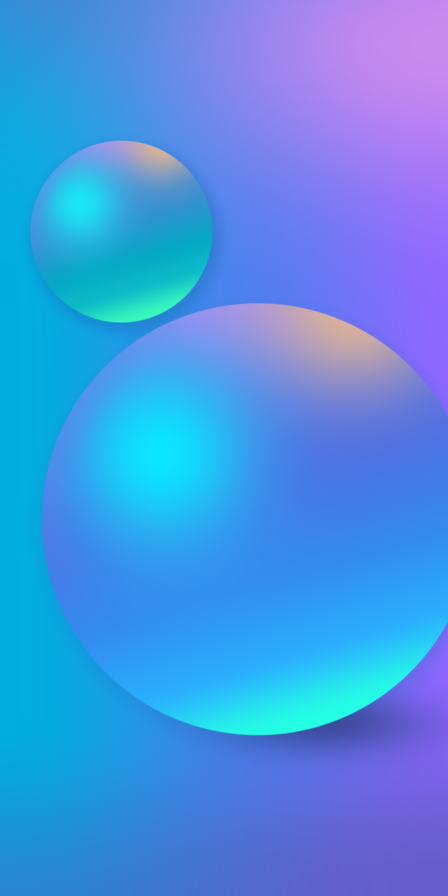
A Shadertoy shader for this background:

```glsl
// Two glossy gradient spheres float over a soft cyan-to-violet backdrop.
// Smooth ramps and Gaussian glows form the colours; circle distances
// cut out the spheres, with blurred shadows beneath them.

float glow(vec2 p, vec2 center, vec2 size) {
    vec2 d = (p - center) / size;
    return exp(-dot(d, d));
}

vec3 backdrop(vec2 p) {
    vec3 col = mix(vec3(0.0, 0.68, 0.88), vec3(0.32, 0.49, 0.94), smoothstep(0.02, 0.65, p.x));
    col = mix(col, vec3(0.55, 0.40, 1.0), smoothstep(0.55, 1.02, p.x));

    // Blue upper corner, pink upper light and dusky floor
    col = mix(col, vec3(0.25, 0.49, 0.81), 0.75 * glow(p, vec2(0.12, 2.08), vec2(0.4, 0.26)));
    col = mix(col, vec3(0.80, 0.55, 0.93), 0.95 * glow(p, vec2(1.02, 1.90), vec2(0.62, 0.32)));
    vec3 dusk = mix(vec3(0.18, 0.50, 0.82), vec3(0.39, 0.36, 0.78), smoothstep(0.0, 0.9, p.x));
    return mix(col, dusk, 0.9 * (1.0 - smoothstep(-0.05, 0.40, p.y - 0.08 * p.x)));
}

// q spans the unit disc; bands tilt upward to the right
vec3 sphereColor(vec2 q, vec3 upper, vec3 lower, vec3 base, vec3 lime, vec3 light) {
    float height = q.y - 0.3 * q.x;
    vec3 col = mix(lower, upper, smoothstep(-0.5, 0.3, height));
    col = mix(base, col, smoothstep(-0.85, -0.25, height));
    col = mix(lime, col, smoothstep(-1.03, -0.66, height));

    // Lilac and peach reflections near the crown
    col = mix(col, vec3(0.70, 0.56, 0.95), 0.9 * glow(q, vec2(-0.15, 1.08), vec2(0.75, 0.43)));
    col = mix(col, vec3(0.90, 0.72, 0.56), 0.95 * glow(q, vec2(0.46, 1.0), vec2(0.42, 0.38)));

    // Highlight, then a faint bright rim on the left
    col = mix(col, light, glow(q, vec2(-0.45, 0.30), vec2(0.42, 0.44)));
    float rim = smoothstep(0.80, 1.0, length(q)) * smoothstep(0.2, 0.9, -q.x);
    return mix(col, vec3(0.42, 0.55, 0.92), 0.4 * rim * smoothstep(-0.5, 0.4, q.y));
}

float disc(vec2 q, float radius) {
    float edge = 1.0 / (iResolution.x * radius);
    return 1.0 - smoothstep(-edge, edge, length(q) - 1.0);
}

void mainImage(out vec4 fragColor, in vec2 fragCoord) {
    // Stretch to a canvas one unit wide and two units tall
    vec2 p = fragCoord / iResolution.xy * vec2(1.0, 2.0);
    vec3 col = backdrop(p);

    // Small sphere
    float smallRadius = 0.203;
    vec2 q = (p - vec2(0.271, 1.483)) / smallRadius;
    float shade = 1.0 - smoothstep(0.90, 1.18, length(q - vec2(0.05, -0.07)));
    col = mix(col, vec3(0.10, 0.40, 0.72), 0.4 * shade);
    vec3 ball = sphereColor(q, vec3(0.23, 0.55, 0.82), vec3(0.0, 0.66, 0.77),
        vec3(0.06, 0.75, 0.78), vec3(0.22, 0.97, 0.74), vec3(0.10, 0.90, 0.97));
    col = mix(col, ball, disc(q, smallRadius));

    // Large sphere and its shadow on the floor
    float largeRadius = 0.482;
    q = (p - vec2(0.5755, 0.841)) / largeRadius;
    shade = 1.0 - smoothstep(0.94, 1.09, length(q - vec2(0.01, -0.03)));
    col = mix(col, vec3(0.12, 0.42, 0.75), 0.25 * shade);
    col = mix(col, vec3(0.22, 0.27, 0.57), 0.85 * glow(p, vec2(0.73, 0.385), vec2(0.21, 0.065)));
    ball = sphereColor(q, vec3(0.30, 0.43, 0.89), vec3(0.19, 0.56, 0.94),
        vec3(0.16, 0.71, 1.0), vec3(0.14, 1.0, 0.89), vec3(0.04, 0.90, 1.0));
    col = mix(col, ball, disc(q, largeRadius));

    fragColor = vec4(col, 1.0);
}
```
